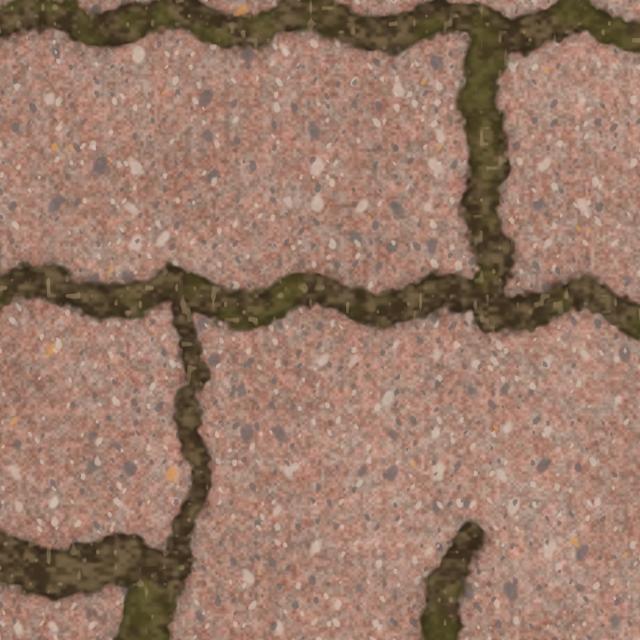
Write a WebGL 1 fragment shader that draws this texture.

```glsl
precision highp float;
// Worn pink concrete pavers in staggered rows, parted by scalloped, mossy joints.
// Joints are a distance field of wavy rows and bent grooves; value noise frays
// their edges and grains both surfaces, and jittered cells scatter stone chips.
uniform vec2 u_resolution;

float hash(vec2 p) {
  return fract(sin(dot(p, vec2(127.1, 311.7))) * 43758.545);
}

float noise(vec2 p) {
  vec2 i = floor(p), f = fract(p);
  f = f * f * (3.0 - 2.0 * f);
  return mix(mix(hash(i), hash(i + vec2(1.0, 0.0)), f.x),
             mix(hash(i + vec2(0.0, 1.0)), hash(i + vec2(1.0, 1.0)), f.x), f.y);
}

float fbm(vec2 p) {
  float sum = 0.0, amp = 0.5;
  for (int i = 0; i < 4; i++) {
    sum += amp * noise(p);
    p = p * 2.03 + 17.3;
    amp *= 0.5;
  }
  return sum / 0.9375;
}

// Distance to a straight groove from a to b.
float groove(vec2 p, vec2 a, vec2 b, float halfWidth) {
  vec2 ab = b - a;
  float t = clamp(dot(p - a, ab) / dot(ab, ab), 0.0, 1.0);
  return length(p - a - ab * t) - halfWidth;
}

// Signed distance to all joints, negative inside them.
float joints(vec2 p) {
  float d = 1.0;
  // Scalloped joints between rows; the lowest is wide and stops short.
  for (int i = 0; i < 3; i++) {
    float row = float(i);
    float last = step(1.5, row);
    float wave = cos(6.2832 * (p.x - 0.06 - 0.13 * last) / 0.212);
    float centre = 0.974 - 0.424 * row - (0.014 + 0.023 * row) * p.x + 0.016 * wave;
    centre += 0.016 * (noise(vec2(p.x * 9.0, row * 7.0)) - 0.5);
    float band = abs(p.y - centre) * 0.93 - 0.025 - 0.012 * last;
    d = min(d, max(band, (p.x - 0.27) * last - 1.0 + last));
  }
  // Cross joints, swaying a little along their length.
  vec2 q = p + vec2(0.008 * sin(p.y * 38.0 + 1.0), 0.0);
  d = min(d, groove(q, vec2(0.748, 0.97), vec2(0.768, 0.51), 0.028));
  d = min(d, groove(q, vec2(0.290, 0.52), vec2(0.308, 0.21), 0.017));
  d = min(d, groove(q, vec2(0.308, 0.21), vec2(0.265, 0.11), 0.020));
  d = min(d, groove(q, vec2(0.240, 0.11), vec2(0.225, -0.05), 0.038));
  // Bent groove that ends inside the lowest paver.
  d = min(d, groove(p, vec2(0.737, 0.163), vec2(0.695, 0.09), 0.021));
  return min(d, groove(p, vec2(0.695, 0.09), vec2(0.683, -0.05), 0.028));
}

vec3 paver(vec2 p) {
  float grain = noise(p * vec2(135.0, 115.0)) + noise(p * 230.0 + 9.0) - 1.0;
  float patches = fbm(p * 7.0) - 0.5;
  vec3 color = vec3(0.665, 0.522, 0.460);
  color += 0.13 * grain + 0.10 * patches + 0.025 * (p.x - 0.5);
  // Warm and cool mineral tints.
  float tint = noise(p * 75.0 + 31.0) - 0.5;
  color += tint * vec3(0.07, -0.035, -0.05);

  // Stone chips: coarse sparse ones, then finer ones.
  for (int i = 0; i < 3; i++) {
    float layer = float(i);
    vec2 g = p * (17.0 + 15.0 * layer) + layer * 5.7;
    vec2 cell = floor(g);
    float kind = hash(cell + 3.1);
    vec2 jitter = 0.3 + 0.4 * vec2(hash(cell + 7.7), hash(cell + 12.9));
    vec2 offset = fract(g) - jitter;
    offset.x += offset.y * (hash(cell + 21.0) - 0.5);
    float size = 0.11 + 0.11 * hash(cell + 5.3);
    float r = length(offset * vec2(1.15, 0.85)) + 0.09 * (noise(g * 7.0) - 0.5);
    float chip = 1.0 - smoothstep(size - 0.08, size + 0.06, r);
    vec3 chipColor = mix(vec3(0.43, 0.39, 0.38), vec3(0.82, 0.75, 0.69), step(0.5, kind));
    chipColor = mix(chipColor, vec3(0.84, 0.60, 0.33), step(0.985, kind));
    color = mix(color, chipColor, chip * step(0.30, abs(kind - 0.5)) * 0.72);
  }
  return color;
}

vec3 soil(vec2 p, float depth) {
  float clods = 0.55 * noise(p * 62.0) + 0.45 * noise(p * vec2(120.0, 145.0) + 4.0);
  vec3 color = mix(vec3(0.23, 0.18, 0.12), vec3(0.42, 0.35, 0.25),
                   smoothstep(0.2, 0.85, clods));
  // Moss in patches, pale straw as small flecks.
  float moss = smoothstep(0.52, 0.72, fbm(p * 16.0 + 40.0));
  color = mix(color, vec3(0.31, 0.30, 0.13), 0.55 * moss);
  float straw = smoothstep(0.76, 0.92, noise(p * vec2(105.0, 80.0) + 60.0));
  color = mix(color, vec3(0.58, 0.50, 0.38), 0.6 * straw);
  return color * mix(0.82, 1.06, smoothstep(0.0, 0.016, depth));
}

void main() {
  vec2 p = gl_FragCoord.xy / u_resolution;
  float d = joints(p);
  d += 0.014 * (noise(p * 34.0) - 0.5) + 0.010 * (noise(p * 95.0) - 0.5);

  // Pavers darken where soil stains their rims.
  vec3 color = paver(p) * mix(0.88, 1.0, smoothstep(0.0, 0.022, d));
  color = mix(soil(p, -d), color, smoothstep(-0.005, 0.006, d));
  gl_FragColor = vec4(clamp(color, 0.0, 1.0), 1.0);
}
```
